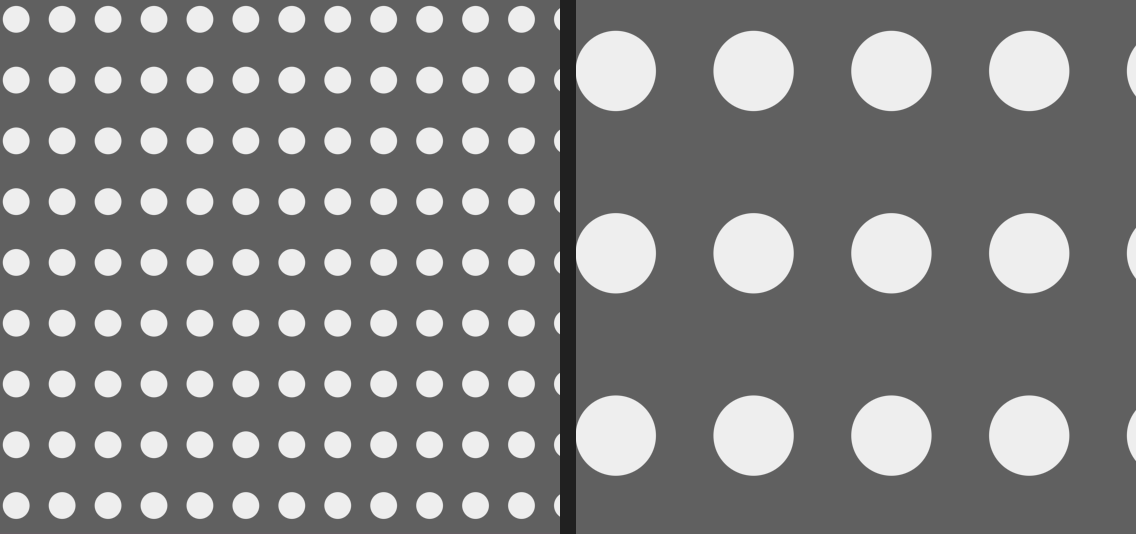
Left: the whole. Right: its middle third, enlarged.
Write a Shadertoy shader that draws this pattern.

```glsl
// Pale round dots in a flat grid on dark grey, rows set wider than columns.
// One dot is a circle distance function, repeated by rounding to the nearest
// grid centre. Lengths are fractions of the canvas width, measured from top left.

float dotGridDistance(vec2 p) {
    vec2 pitch = vec2(0.08203, 0.10853);
    vec2 offset = p - vec2(0.0289, 0.0345);
    vec2 local = offset - pitch * round(offset / pitch);
    return length(local) - 0.0239;
}

void mainImage(out vec4 fragColor, in vec2 fragCoord) {
    float pixel = 1.0 / iResolution.x;
    vec2 p = vec2(fragCoord.x, iResolution.y - fragCoord.y) * pixel;

    vec3 ground = vec3(0.378);
    // Faint warm strip along the bottom edge
    float strip = 1.0 - smoothstep(0.001, 0.003, fragCoord.y * pixel);
    ground = mix(ground, vec3(0.40, 0.37, 0.39), strip);

    // Dots, with an edge about one pixel wide
    float coverage = 1.0 - smoothstep(-0.75 * pixel, 0.75 * pixel, dotGridDistance(p));
    fragColor = vec4(mix(ground, vec3(0.932), coverage), 1.0);
}
```
